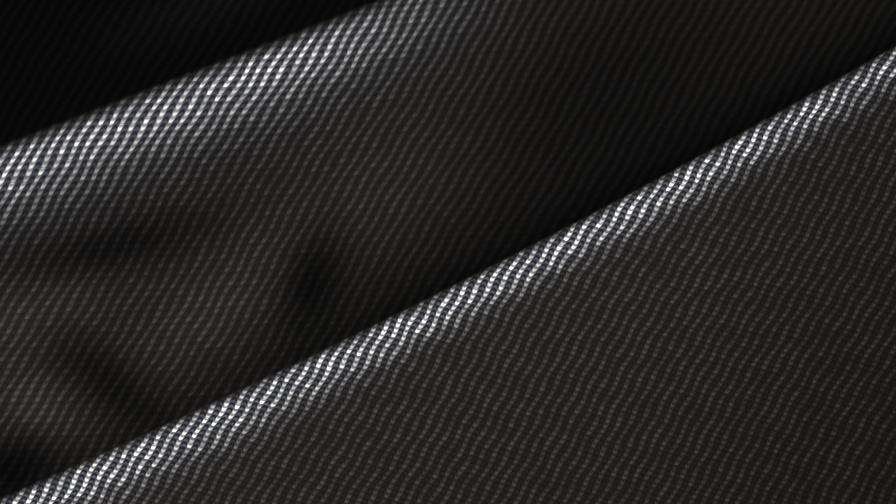
Give the GLSL for this texture, as a Shadertoy shader.

```glsl
// Draped dark twill cloth: two diagonal folds with glinting woven threads

float hash(vec2 p) {
    return fract(sin(dot(p, vec2(127.1, 311.7))) * 43758.5);
}

// Soft rotated elliptical spot
float spot(vec2 p, vec2 centre, vec2 radius, float angle) {
    float c = cos(angle), s = sin(angle);
    vec2 q = mat2(c, -s, s, c) * (p - centre) / radius;
    return exp(-dot(q, q));
}

// Steep twill ribs broken into short threads, 0 in gaps and 1 on threads
float twill(vec2 p, vec2 pitch, float rowTilt, float softness) {
    p += 0.004 * vec2(sin(p.y * 9.0 + p.x * 4.0), sin(p.x * 7.0 - p.y * 3.0));
    vec2 cell = vec2(p.x - 0.56 * p.y, p.y + rowTilt * p.x) / pitch;
    cell.x += 0.08 * sin(cell.y * 0.9 + 2.0 * sin(cell.x * 0.7));
    float rib = 0.5 + 0.5 * sin(6.2832 * cell.x);
    float stitch = 0.5 + 0.5 * sin(6.2832 * (cell.y + 0.25 * sin(6.2832 * cell.x)));
    float thread = smoothstep(0.3, 1.0, rib) * mix(0.4, 1.0, stitch);
    thread += 0.25 * (1.0 - rib) * (1.0 - stitch);
    thread *= 0.7 + 0.6 * hash(floor(cell + 0.25));
    return mix(thread, 0.08 + 0.6 * rib, softness);
}

// Matte cloth with a separate sheen that lights the raised threads
vec3 cloth(float shade, float sheen, float thread) {
    vec3 matte = vec3(1.0, 0.95, 0.92) * shade * mix(0.62, 1.4, thread);
    vec3 glint = mix(vec3(0.09, 0.10, 0.13), vec3(0.98, 0.98, 0.97), thread);
    return matte * (1.0 - 0.5 * sheen) + glint * sheen;
}

// Middle fold: broad sheen below its crest, creases and hollows beneath
vec3 middleFold(vec2 p, float depth, float valley) {
    float shade = 0.15 - 0.03 * smoothstep(0.8, 1.4, p.x);
    shade += 0.06 * spot(p, vec2(0.40, 0.36), vec2(0.18, 0.09), 0.6);
    shade += 0.07 * spot(p, vec2(0.06, 0.38), vec2(0.16, 0.08), 0.4);
    shade += 0.09 * spot(p, vec2(0.08, 0.18), vec2(0.11, 0.07), -0.6);
    shade += 0.05 * spot(p, vec2(0.75, 0.62), vec2(0.32, 0.13), 0.5);
    shade *= 1.0 - 0.50 * spot(p, vec2(0.22, 0.51), vec2(0.20, 0.05), 0.25);
    shade *= 1.0 - 0.60 * spot(p, vec2(0.62, 0.44), vec2(0.06, 0.11), -0.3);
    shade *= 1.0 - 0.45 * spot(p, vec2(0.22, 0.24), vec2(0.14, 0.05), -0.7);
    shade *= 1.0 - 0.60 * spot(p, vec2(0.02, 0.07), vec2(0.10, 0.06), 0.4);
    shade *= 1.0 - 0.35 * spot(p, vec2(1.15, 0.80), vec2(0.30, 0.16), 0.5);
    shade *= 1.0 - mix(0.3, 0.7, smoothstep(0.3, 1.0, p.x)) * exp(-valley / 0.10);

    float sheen = exp(-pow((depth - 0.05) / 0.078, 2.0)) * smoothstep(-0.005, 0.03, depth);
    sheen *= 0.92 * (1.0 - smoothstep(0.5, 1.1, p.x));
    sheen += 0.09 * exp(-pow((depth - 0.15) / 0.09, 2.0)) * (1.0 - smoothstep(0.6, 1.3, p.x));
    float blur = mix(0.25, 0.7, smoothstep(0.5, 1.3, p.x));
    return cloth(shade, sheen, twill(p, vec2(0.0225, 0.0135), -0.05, blur));
}

// Front fold: narrow crisp sheen along the crest, darker toward lower right
vec3 frontFold(vec2 p, float depth) {
    float shade = 0.185 - 0.03 * smoothstep(0.1, 0.9, depth);
    shade *= 1.0 - 0.15 * smoothstep(1.2, 1.8, p.x);
    float width = mix(0.062, 0.046, smoothstep(0.2, 1.0, p.x));
    float sheen = exp(-pow((depth - 0.032) / width, 2.0)) * smoothstep(-0.004, 0.02, depth);
    sheen *= 0.95 - 0.2 * smoothstep(1.3, 1.8, p.x);
    sheen += 0.05 * exp(-depth / 0.12);
    return cloth(shade, sheen, twill(p, vec2(0.0235, 0.0115), 0.3, 0.0));
}

void mainImage(out vec4 fragColor, in vec2 fragCoord) {
    vec2 p = fragCoord / iResolution.y;
    float pixel = 1.0 / iResolution.y;

    // Depth below each crest
    float middleDepth = 0.71 + 0.385 * p.x - p.y;
    float frontDepth = 0.01 + 0.435 * p.x + 0.04 * p.x * p.x - p.y;

    // Shadowed cloth behind both folds
    float backShade = 0.04 + 0.03 * spot(p, vec2(0.42, 1.0), vec2(0.22, 0.06), 0.35);
    vec3 color = cloth(backShade, 0.0, twill(p, vec2(0.0225, 0.0135), 0.0, 0.8));

    // Folds from back to front, with softened crests
    float middleEdge = smoothstep(-0.004 - pixel, 0.004 + pixel, middleDepth);
    color = mix(color, middleFold(p, middleDepth, max(-frontDepth, 0.0)), middleEdge);
    float frontEdge = smoothstep(-0.002 - pixel, 0.002 + pixel, frontDepth);
    color = mix(color, frontFold(p, frontDepth), frontEdge);

    fragColor = vec4(clamp(color, 0.0, 1.0), 1.0);
}
```
